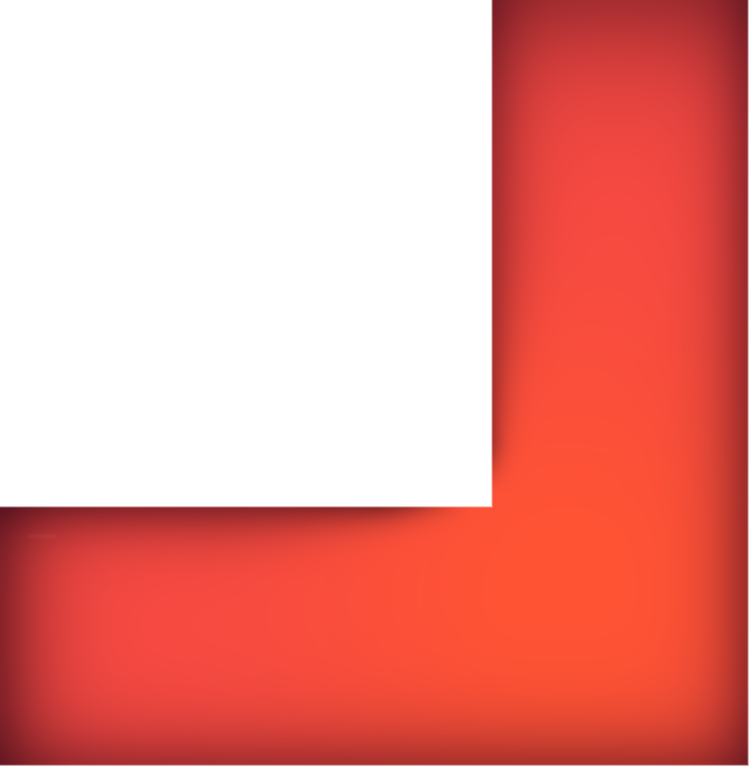
Give the GLSL for this background, as a WebGL 1 fragment shader.

```glsl
precision highp float;
uniform vec2 u_resolution;

const vec2 INNER_CORNER = vec2(0.656, 0.340);
const vec2 OUTER_CORNER = vec2(0.9975, 0.0035);
const vec3 SHADOW_RED = vec3(0.22, 0.03, 0.09);
const vec3 ROSE_RED = vec3(0.965, 0.285, 0.265);
const vec3 WARM_RED = vec3(1.0, 0.325, 0.205);

// Light left at a distance from a shaded edge
float edgeLight(float dist, float width, float depth) {
  return 1.0 - depth * exp(-pow(max(dist, 0.0) / width, 1.3));
}

// Soft coverage, positive inside
float coverage(float dist, float softness) {
  return smoothstep(-softness, softness, dist);
}

// Signed distance inside the corner band
float bandDistance(vec2 p, vec2 inner, vec2 outer) {
  float outside = min(outer.x - p.x, p.y - outer.y);
  float notch = max(p.x - inner.x, inner.y - p.y);
  return min(outside, notch);
}

// Shading along the outer border
float outerLight(vec2 p, vec2 outer) {
  float light = edgeLight(outer.x - p.x, 0.045, 0.48);
  light *= edgeLight(p.y - outer.y, 0.052, 0.42);
  light *= edgeLight(p.x, 0.062, 0.58);
  return light * edgeLight(1.0 - p.y, 0.095, 0.42);
}

// Shading beside the notch, fading towards its corner
float notchLight(vec2 p, vec2 inner) {
  float rise = smoothstep(0.0, 0.40, p.y - inner.y);
  float run = smoothstep(0.0, 0.40, inner.x - p.x);
  float sideDepth = 0.43 * smoothstep(0.01, 0.09, p.y - inner.y);
  float topDepth = 0.56 * smoothstep(0.01, 0.16, inner.x - p.x);
  float side = edgeLight(p.x - inner.x, mix(0.014, 0.043, rise), sideDepth);
  float top = edgeLight(inner.y - p.y, mix(0.014, 0.040, run), topDepth);
  return side * top;
}

// Faint short streak
float streak(vec2 p, vec2 center, vec2 halfSize) {
  vec2 q = (p - center) / halfSize;
  return exp(-q.y * q.y) * (1.0 - smoothstep(0.7, 1.1, abs(q.x)));
}

void main() {
  vec2 uv = gl_FragCoord.xy / u_resolution;

  // Warm glow around the bend
  float warmth = exp(-2.8 * length(uv - vec2(0.76, 0.22)));
  vec3 red = mix(ROSE_RED, WARM_RED, smoothstep(0.05, 0.8, warmth));

  // Recessed surface
  float light = outerLight(uv, OUTER_CORNER) * notchLight(uv, INNER_CORNER);
  vec3 surface = mix(SHADOW_RED, red, light);
  surface += 0.03 * streak(uv, vec2(0.056, 0.302), vec2(0.02, 0.003));

  // White surround with a soft rim
  float softness = max(0.0018, 0.75 / min(u_resolution.x, u_resolution.y));
  float band = coverage(bandDistance(uv, INNER_CORNER, OUTER_CORNER), softness);
  gl_FragColor = vec4(mix(vec3(1.0), surface, band), 1.0);
}
```
